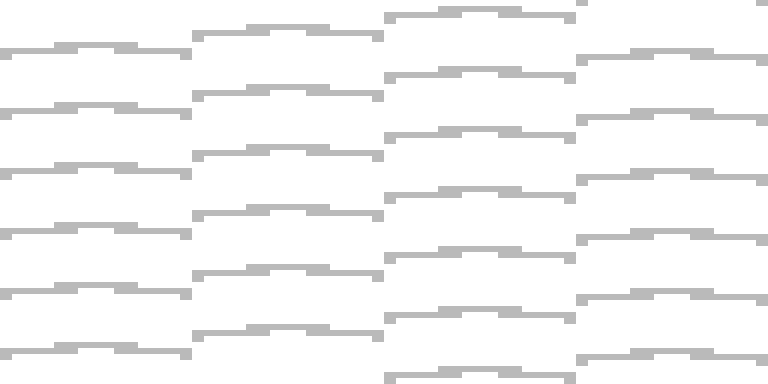
Give the GLSL for this pattern, as a Shadertoy shader.

```glsl
// Grey stepped arches in four columns, each column raised above the last, on white.

const vec3 PAPER = vec3(1.0);
const vec3 INK = vec3(0.73);
const float UNITS_HIGH = 64.0;      // stroke thicknesses in the canvas height
const vec2 CELL = vec2(32.0, 10.0); // repeat size in stroke thicknesses
const float COLUMN_RISE = 3.0;
const float ARCH_TOP = 3.0;         // depth of the arch inside its cell
const float FIRST_TOP = 7.0;        // depth of the first arch on the canvas

// Share of a pixel at x that lies between lo and hi
float span(float x, float lo, float hi, float pixel) {
    return clamp((x - lo) / pixel + 0.5, 0.0, 1.0)
         - clamp((x - hi) / pixel + 0.5, 0.0, 1.0);
}

// Mirrored arch: p.x from its axis, p.y downward from its top
float arch(vec2 p, float pixel) {
    float side = abs(p.x);
    float halfWidth = 0.5 * CELL.x;
    float crown = span(side, -1.0, 7.0, pixel) * span(p.y, 0.0, 1.0, pixel);
    float arms = span(side, 3.0, halfWidth, pixel) * span(p.y, 1.0, 2.0, pixel);
    float feet = span(side, halfWidth - 2.0, halfWidth, pixel) * span(p.y, 2.0, 3.0, pixel);
    return crown + arms + feet;
}

// Column of arches stacked at the cell height
float archColumn(vec2 p, float column, float pixel) {
    float x = p.x - (column + 0.5) * CELL.x;
    float depth = p.y - FIRST_TOP + column * COLUMN_RISE + ARCH_TOP;
    return arch(vec2(x, mod(depth, CELL.y) - ARCH_TOP), pixel);
}

void mainImage(out vec4 fragColor, in vec2 fragCoord) {
    float pixel = UNITS_HIGH / iResolution.y;
    vec2 p = vec2(fragCoord.x, iResolution.y - fragCoord.y) * pixel;

    // Neighbouring columns share the pixels along their common edge
    float column = floor(p.x / CELL.x);
    float ink = 0.0;
    for (float i = -1.0; i <= 1.0; i++) {
        ink += archColumn(p, column + i, pixel);
    }

    fragColor = vec4(mix(PAPER, INK, clamp(ink, 0.0, 1.0)), 1.0);
}
```
